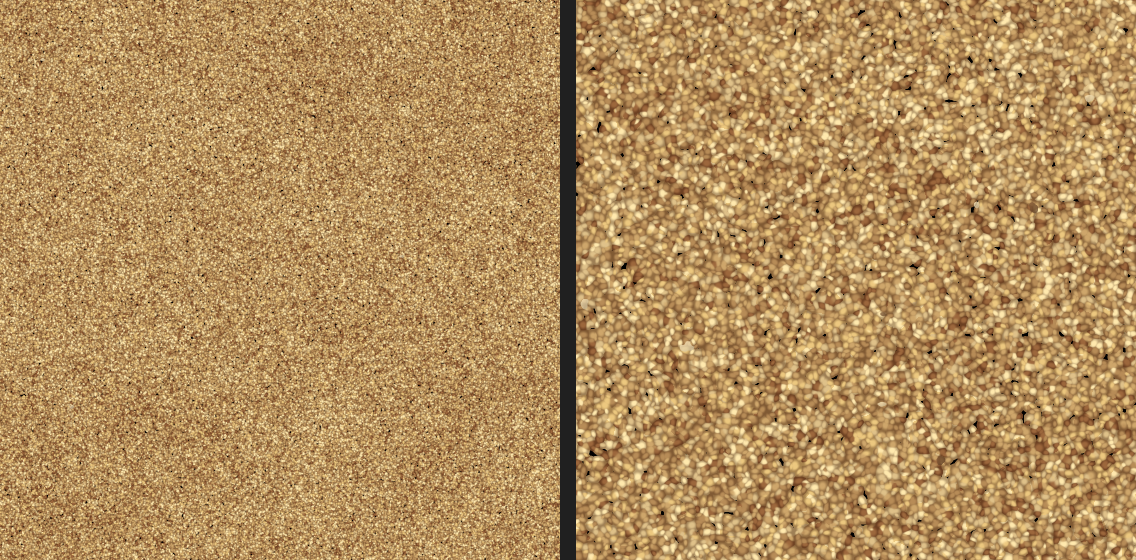
Left, the full canvas; right, a detail of the centre.
Give the GLSL for this texture, as a WebGL 2 fragment shader.

```glsl
#version 300 es
precision highp float;
precision highp int;

uniform vec2 u_resolution;
out vec4 fragColor;

const float GRAINS = 285.0;          // grains across the canvas
const float GRAIN_JITTER = 1.0;
const float GRAIN_STRETCH = 0.9;
const float GRAIN_SHARPNESS = 15.0;  // higher gives harder borders
const float TOP_SHADE = 1.09;
const vec3 GAP_SHADE = vec3(0.27, 0.32, 0.36);
const float CLUMP_BIAS = 0.27;       // how far clumps shift grain tone
const float PATCH_BIAS = 0.17;       // same for broad patches
const float CONTRAST = 1.2;
const vec2 LIGHT_DIR = vec2(-0.6, 0.8);
const float PEBBLE_CELLS = 34.0;
const float PEBBLE_CHANCE = 0.045;
const float TWIG_CELLS = 5.0;
const float TWIG_CHANCE = 0.24;
const int SAMPLES = 2;               // per axis

const vec3 MEAN_SAND = vec3(0.735, 0.600, 0.393);
const vec3 TWIG_DARK = vec3(0.36, 0.23, 0.12);
const vec3 TWIG_LIT = vec3(0.70, 0.52, 0.32);
const vec3 PEBBLE_PALE = vec3(0.90, 0.83, 0.67);
const vec3 PEBBLE_DARK = vec3(0.44, 0.30, 0.18);

const vec3 SAND[6] = vec3[6](
    vec3(0.58, 0.40, 0.24), vec3(0.66, 0.51, 0.32), vec3(0.73, 0.59, 0.38),
    vec3(0.78, 0.67, 0.47), vec3(0.82, 0.69, 0.44), vec3(0.88, 0.79, 0.58));
const float TONE_LIMIT[5] = float[5](0.09, 0.31, 0.58, 0.75, 0.90);

// Integer hash: three values in 0..1 per cell and layer
vec3 hash3(vec2 cell, int layer) {
    uvec3 v = uvec3(ivec3(ivec2(cell), layer)) * 1664525u + 1013904u;
    v.x += v.y * v.z; v.y += v.z * v.x; v.z += v.x * v.y;
    v ^= v >> 16u;
    v.x += v.y * v.z; v.y += v.z * v.x; v.z += v.x * v.y;
    return vec3(v >> 8u) / 16777216.0;
}

float valueNoise(vec2 p, int layer) {
    vec2 i = floor(p), f = fract(p);
    f = f * f * (3.0 - 2.0 * f);
    float low = mix(hash3(i, layer).x, hash3(i + vec2(1, 0), layer).x, f.x);
    float high = mix(hash3(i + vec2(0, 1), layer).x, hash3(i + vec2(1, 1), layer).x, f.x);
    return mix(low, high, f.y);
}

vec3 sandTone(float tone) {
    int index = 0;
    for (int k = 0; k < 5; k++) index += int(step(TONE_LIMIT[k], tone));
    return SAND[index];
}

// Packed grains with soft borders, browner where far from any centre
vec3 grainColor(vec2 uv, float toneBias) {
    vec2 p = uv * GRAINS, base = floor(p);
    vec3 sum = vec3(0.0);
    float total = 0.0, nearest = 9.0;
    for (int y = -1; y <= 1; y++)
    for (int x = -1; x <= 1; x++) {
        vec2 cell = base + vec2(x, y);
        vec3 h = hash3(cell, 1);
        vec2 d = p - cell - 0.5 - (h.xy - 0.5) * GRAIN_JITTER;
        float angle = 6.2832 * fract(h.y * 53.0);
        vec2 axis = vec2(cos(angle), sin(angle));
        d += axis * dot(d, axis) * GRAIN_STRETCH * fract(h.z * 29.0);
        float dist = length(d) * mix(0.65, 1.15, fract(h.x * 37.0));
        float weight = exp(-GRAIN_SHARPNESS * dist * dist);
        sum += weight * sandTone(h.z + toneBias);
        total += weight;
        nearest = min(nearest, dist);
    }
    vec3 shade = TOP_SHADE - GAP_SHADE * smoothstep(0.2, 0.75, nearest);
    vec3 color = sum / max(total, 1e-6) * shade;
    return MEAN_SAND + (color - MEAN_SAND) * CONTRAST;
}

// Sparse larger stones with uneven rims, pale or dark
vec3 addPebbles(vec3 color, vec2 uv, float soft) {
    vec2 p = uv * PEBBLE_CELLS, cell = floor(p);
    vec3 h = hash3(cell, 2), kind = hash3(cell, 3);
    vec2 d = (fract(p) - mix(vec2(0.25), vec2(0.75), h.xy)) / PEBBLE_CELLS;
    d.x *= mix(0.6, 1.5, kind.z);
    float radius = mix(0.0014, 0.0034, kind.x * kind.x);
    float rim = radius * (0.5 + valueNoise(uv * 420.0, 10));
    float cover = 1.0 - smoothstep(-soft, soft, length(d) - rim);
    vec3 stone = kind.y < 0.5 ? PEBBLE_PALE : PEBBLE_DARK;
    stone *= 1.0 + 0.1 * dot(d, LIGHT_DIR) / radius;
    return mix(color, stone, 0.75 * cover * step(h.z, PEBBLE_CHANCE));
}

// Sparse bent twigs, lit on one side
vec3 addTwigs(vec3 color, vec2 uv, float soft) {
    vec2 p = uv * TWIG_CELLS, cell = floor(p);
    vec3 h = hash3(cell, 4), form = hash3(cell, 5);
    vec2 d = (fract(p) - mix(vec2(0.3), vec2(0.7), h.xy)) / TWIG_CELLS;
    float angle = form.x * 6.2832;
    vec2 axis = vec2(cos(angle), sin(angle));
    float along = dot(d, axis), halfLength = mix(0.008, 0.022, form.y);
    float across = dot(d, vec2(-axis.y, axis.x)) + (form.z - 0.5) * along * along * 20.0;
    float dist = length(vec2(max(abs(along) - halfLength, 0.0), across));
    float cover = 1.0 - smoothstep(-soft, soft, dist - 0.0013);
    vec3 wood = mix(TWIG_DARK, TWIG_LIT, smoothstep(-0.0006, 0.0014, across));
    return mix(color, wood, 0.7 * cover * step(h.z, TWIG_CHANCE));
}

void main() {
    vec3 sum = vec3(0.0);
    float soft = 0.7 / u_resolution.y;
    vec2 center = gl_FragCoord.xy / u_resolution.y;

    // Clumps and broad patches of lighter and darker sand
    float clump = 0.6 * valueNoise(center * 80.0, 6) + 0.4 * valueNoise(center * 32.0, 7);
    float patches = 0.6 * valueNoise(center * 5.0, 8) + 0.4 * valueNoise(center * 13.0, 9);
    float toneBias = CLUMP_BIAS * (clump - 0.5) + PATCH_BIAS * (patches - 0.5);

    for (int y = 0; y < SAMPLES; y++)
    for (int x = 0; x < SAMPLES; x++) {
        vec2 shift = (vec2(x, y) + 0.5) / float(SAMPLES) - 0.5;
        sum += grainColor(center + shift / u_resolution.y, toneBias);
    }
    vec3 color = sum / float(SAMPLES * SAMPLES);
    color = addPebbles(color, center, soft);
    color = addTwigs(color, center, soft);
    fragColor = vec4(clamp(color, 0.0, 1.0), 1.0);
}
```
